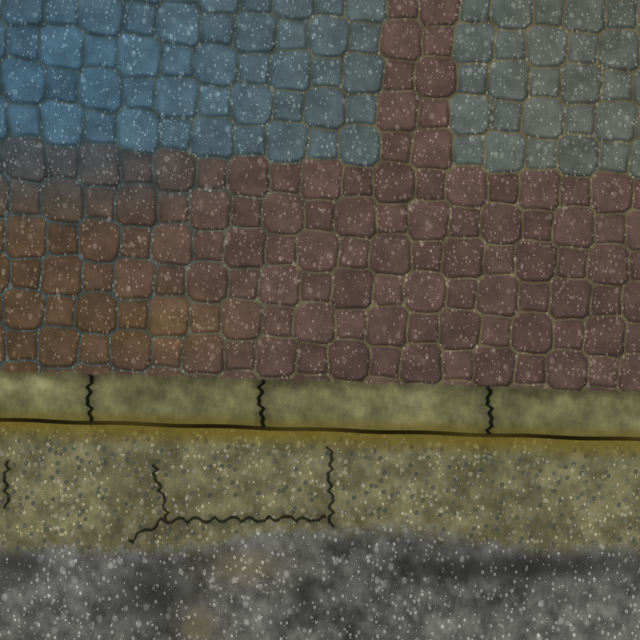
Write a WebGL 2 fragment shader that draws this texture.

```glsl
#version 300 es
precision highp float;
uniform vec2 u_resolution;
out vec4 fragColor;

vec2 hash2(vec2 p) {
  vec3 q = fract(p.xyx * vec3(.1031, .103, .0973));
  q += dot(q, q.yzx + 33.33);
  return fract((q.xx + q.yz) * q.zy);
}

// Cellular noise: nearest point distance and two random values of that point
vec3 cells(vec2 p) {
  vec2 base = floor(p);
  vec3 best = vec3(9.);
  for (int j = -1; j <= 1; j++)
    for (int i = -1; i <= 1; i++) {
      vec2 id = base + vec2(i, j);
      float d = length(id + .15 + .7 * hash2(id) - p);
      if (d < best.x) best = vec3(d, hash2(id + 71.));
    }
  return best;
}

// Layered sines, roughly -1 to 1
float mottle(vec2 p) {
  float sum = 0., amp = .5;
  for (int i = 0; i < 6; i++) {
    p = mat2(.8, .6, -.6, .8) * p * 1.75 + 2.3;
    sum += amp * sin(p.x + 1.4 * sin(p.y * 1.1));
    amp *= .68;
  }
  return sum;
}

float box(vec2 p, float halfSize) {
  vec2 q = abs(p) - halfSize + .07;
  return length(max(q, 0.)) + min(max(q.x, q.y), 0.) - .07;
}

float octagon(vec2 p) {
  p = abs(p);
  return max(box(p, .545), (p.x + p.y - .93) * .707);
}

float segment(vec2 p, vec2 a, vec2 b) {
  vec2 v = b - a;
  return length(p - a - v * clamp(dot(p - a, v) / dot(v, v), 0., 1.));
}

float blob(vec2 p, vec2 centre, vec2 size) {
  vec2 q = (p - centre) / size;
  return exp(-dot(q, q));
}

// Scattered flecks, strongest for the few largest points
float flecks(vec2 p, float scale, float rarity) {
  vec3 c = cells(mat2(1., .35, -.25, .8) * p * scale);
  float r = .5 * smoothstep(rarity, 1., c.y);
  return (1. - smoothstep(r * .4, r + .08, c.x)) * step(rarity, c.y) * (.4 + .6 * c.z);
}

vec3 paving(vec2 p, float rough) {
  // Tilted grid, bent towards the upper left
  float bend = min(max(0., .39 - p.x) * max(0., p.y - .61) * 9.8, 1.2);
  vec2 o = p + bend * vec2(.018, -.023) - vec2(.5026, .7188);
  vec2 g = vec2(dot(o, vec2(1., -.05)) / .0569, dot(o, vec2(.046, 1.)) / .0561);
  g += .022 * sin(g.yx * 5.3 + 2. * sin(g * 2.1));
  vec2 id = floor(g + .5), f = g - id;

  // Octagons on even cells, small squares between them
  float d;
  if (mod(id.x + id.y, 2.) < .5) d = octagon(f);
  else {
    vec2 side = abs(f.x) > abs(f.y) ? vec2(sign(f.x), 0.) : vec2(0., sign(f.y));
    float large = octagon(f - side);
    d = box(f, .395);
    if (large < d) { d = large; id += side; f -= side; }
  }

  // Grey field, red lower band and red column
  vec3 grey = mix(vec3(.34, .4, .41), vec3(.37, .39, .36), smoothstep(.3, .9, p.x));
  vec3 blue = vec3(.26, .38, .46);
  grey = mix(grey, blue, .9 * blob(p, vec2(.08, .88), vec2(.3, .2)));
  vec3 red = mix(vec3(.35, .28, .21), vec3(.36, .29, .26), smoothstep(0., .4, p.x));
  red = mix(red, vec3(.29, .33, .36), .8 * smoothstep(.61, .77, p.y) * smoothstep(.45, .1, p.x));
  bool isRed = id.y < .5 || (id.x > 1.5 && id.x < 3.5);
  vec3 col = isRed ? red : grey;
  col *= .91 + .14 * hash2(id + 40.).x + .09 * rough;
  col += vec3(.04, .03, -.02) * blob(p, vec2(.27, .49), vec2(.12, .05));

  // Bevel and joint
  float rim = smoothstep(-.13, -.01, d);
  col *= 1. + rim * (.32 * dot(f, vec2(-.5, .8)) - .16);
  vec3 joint = mix(vec3(.27, .33, .33), vec3(.42, .39, .29), smoothstep(.1, .65, p.x + .4 * (.7 - p.y)));
  col = mix(col, joint * (.93 + .16 * rough), .8 * smoothstep(-.025, .025, d));
  float pale = flecks(p, 175., .62) * .6 + flecks(p + 3., 95., .85) * .5;
  return col + pale * vec3(.27, .27, .26);
}

void main() {
  vec2 p = gl_FragCoord.xy / u_resolution;
  float rough = mottle(p * 45.), broad = mottle(p * 9. + 4.);
  vec2 w = p + .0035 * vec2(sin(p.y * 85. + 2. * sin(p.y * 190.)), sin(p.x * 70. + 2. * sin(p.x * 150.)));
  float kerbTop = .4206 - .033 * p.x + .0025 * rough;
  float kerbBase = .345 - .031 * p.x + .0008 * sin(p.x * 40.);
  vec3 col = paving(p, rough);

  // Kerb stones with dark ends
  vec3 kerb = vec3(.43, .42, .29) * (1. + .13 * rough + .1 * broad);
  kerb *= 1. - .22 * smoothstep(.02, 0., kerbTop - p.y);
  kerb += .07 * smoothstep(.02, 0., abs(p.y - kerbBase - .045 - .01 * sin(p.x * 30.))) * max(broad, 0.);
  kerb = mix(kerb, vec3(.38, .33, .11), .6 * smoothstep(.025, 0., p.y - kerbBase));
  for (int i = 0; i < 3; i++) {
    float end = abs(w.x - vec3(.14, .408, .765)[i]);
    kerb *= 1. - .6 * smoothstep(.005, .001, end) - .15 * smoothstep(.018, .002, end);
  }
  col = mix(col, kerb, smoothstep(.003, -.003, p.y - kerbTop));

  // Pebbled concrete
  vec3 concrete = vec3(.41, .395, .29) * (1. + .16 * rough + .12 * broad);
  vec3 pebble = cells(mat2(1., .3, -.4, .9) * p * 78.);
  float stone = smoothstep(.36, .2, pebble.x) * step(.45, pebble.y);
  vec3 stoneCol = mix(vec3(.25, .26, .25), vec3(.62, .6, .5), pebble.z * pebble.z);
  concrete = mix(concrete, stoneCol, .65 * stone);
  concrete += .2 * flecks(p + 7., 160., .72);
  concrete = mix(concrete, vec3(.42, .36, .1), .7 * smoothstep(.04, .004, kerbBase - p.y));
  float crack = min(segment(w, vec2(.24, .275), vec2(.262, .19)), segment(w, vec2(.515, .3), vec2(.518, .175)));
  crack = min(crack, segment(w, vec2(.262, .187), vec2(.51, .19)));
  crack = min(crack, segment(w, vec2(.01, .28), vec2(.01, .21)));
  crack = min(crack, segment(w, vec2(.262, .19), vec2(.2, .155)));
  concrete *= 1. - .5 * smoothstep(.0045, .0005, crack) - .12 * smoothstep(.018, 0., crack);
  col = mix(col, concrete, smoothstep(.002, -.002, p.y - kerbBase));
  float seam = smoothstep(.0045, .0015, abs(p.y - kerbBase + .001));
  col = mix(col, vec3(.12, .1, .04), seam * (.8 + .2 * sin(p.x * 23.)));

  // Worn asphalt with dark stains and earthy patches
  vec3 asphalt = vec3(.34, .34, .325) * (1. + .22 * rough + .2 * broad);
  asphalt += .1 * blob(p, vec2(.1, .09), vec2(.09, .05));
  float stain = blob(p, vec2(.24, .07), vec2(.06, .04)) + blob(p, vec2(.475, .07), vec2(.018, .03));
  stain += blob(p, vec2(.03, .12), vec2(.05, .02)) + blob(p, vec2(.82, .113), vec2(.2, .018));
  asphalt *= 1. - .42 * min(stain, 1.) * (.8 + .4 * rough);
  float earth = blob(p, vec2(.38, .115), vec2(.06, .025)) + blob(p, vec2(.31, .02), vec2(.03, .03));
  asphalt = mix(asphalt, vec3(.42, .39, .28), .65 * earth);
  asphalt += .26 * flecks(p + 11., 150., .66) + .18 * flecks(p + 19., 80., .85);
  float edge = .142 + .032 * blob(p, vec2(.56, p.y), vec2(.2)) + .012 * broad + .006 * rough;
  col = mix(col, asphalt, smoothstep(.014, -.014, p.y - edge));

  fragColor = vec4(clamp(col, 0., 1.), 1.);
}
```
